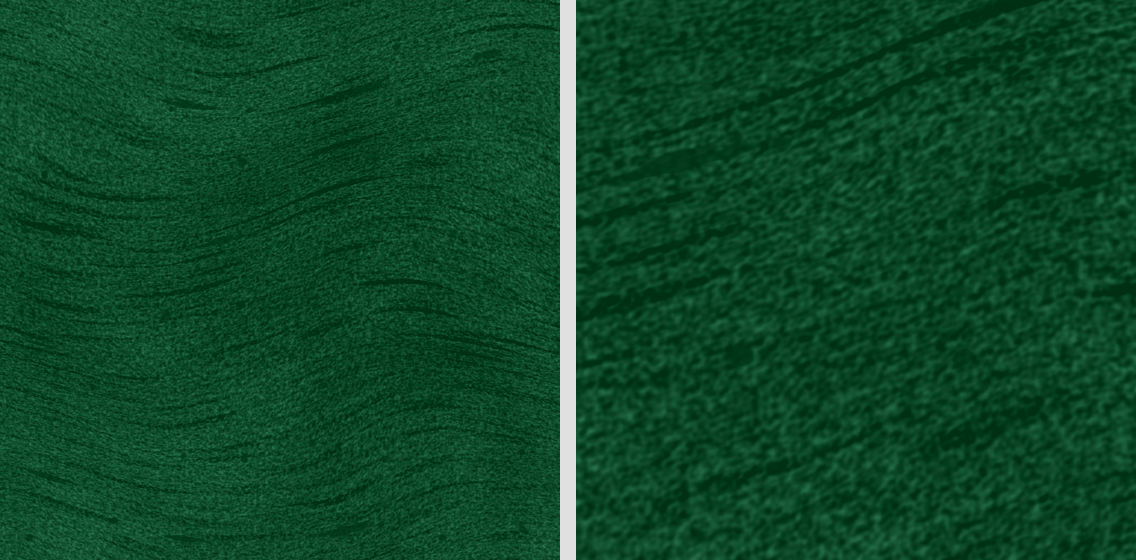
Left, the full canvas; right, a detail of the centre.
Give the GLSL for this texture, as a WebGL 2 fragment shader.

```glsl
#version 300 es
precision highp float;
// Seamless dark green plaster with wavy brushed grooves, fine grain and small pits.

uniform vec2 u_resolution;
out vec4 fragColor;

const float TAU = 6.2831853;

// Two random values in 0..1 per lattice cell
vec2 hash2(vec2 cell, vec2 salt) {
    uvec2 h = uvec2(cell) + uvec2(salt) * 57u;
    h = h * 1664525u + 1013904223u;
    h.x += h.y * 1664525u;
    h.y += h.x * 1664525u;
    h ^= h >> 16u;
    h.x += h.y * 1664525u;
    h.y += h.x * 1664525u;
    h ^= h >> 16u;
    return vec2(h & 65535u) / 65535.0;
}

float cornerSlope(vec2 corner, vec2 offset, vec2 period) {
    float angle = TAU * hash2(mod(corner, period), period).x;
    return dot(vec2(cos(angle), sin(angle)), offset);
}

// Gradient noise that wraps after one canvas; period is the cell count
float noise(vec2 p, vec2 period) {
    vec2 g = p * period, i = floor(g), f = g - i;
    vec2 s = f * f * f * (f * (f * 6.0 - 15.0) + 10.0);
    vec2 e = vec2(1.0, 0.0);
    float low = mix(cornerSlope(i, f, period), cornerSlope(i + e, f - e, period), s.x);
    float high = mix(cornerSlope(i + e.yx, f - e.yx, period),
                     cornerSlope(i + 1.0, f - 1.0, period), s.x);
    return mix(low, high, s.y);
}

// Scattered ragged ellipses, at most one per cell
float blots(vec2 p, vec2 cells, vec2 size, float density, float ragged) {
    vec2 g = p * cells, cell = mod(floor(g), cells);
    vec2 centre = mix(vec2(0.3), vec2(0.7), hash2(cell, cells));
    vec2 traits = hash2(cell, cells + 31.0);
    float d = length((fract(g) - centre) / cells / size) / mix(0.5, 1.0, traits.y);
    return step(traits.x, density) * (1.0 - smoothstep(0.65, 1.1, d + ragged));
}

// Straightens the wavy brush direction into horizontal lines
vec2 brushSpace(vec2 p) {
    float crest = 0.82 + 0.12 * cos(TAU * p.y);
    float wave = 0.062 * cos(TAU * (p.x - crest));
    float wobble = 0.022 * noise(p, vec2(3.0, 4.0)) + 0.006 * noise(p, vec2(9.0, 11.0));
    return vec2(p.x, p.y - wave + wobble);
}

void main() {
    vec2 p = gl_FragCoord.xy / u_resolution;
    vec2 q = brushSpace(p);

    // Broad worn and shaded areas
    float tone = 0.41 + 0.10 * cos(TAU * p.y) + 0.08 * cos(TAU * (p.x - 0.15));
    float patches = noise(q, vec2(4.0, 5.0)) + 0.6 * noise(q, vec2(9.0, 14.0));
    tone += 0.24 * patches + 0.16 * noise(p, vec2(26.0, 31.0));

    // Fine grain, with brighter crumbs on worn areas
    float grain = 0.75 * noise(q, vec2(190.0, 270.0)) + 0.65 * noise(q, vec2(95.0, 170.0))
                + 0.45 * noise(p, vec2(253.0, 241.0));
    tone += grain + 0.4 * max(grain, 0.0) * (0.6 + patches);

    // Brushed streaks and deeper grooves that fade in and out
    float streak = noise(q, vec2(7.0, 130.0));
    float strength = smoothstep(-0.3, 0.3, noise(q, vec2(3.0, 8.0)));
    float deep = smoothstep(0.2, 0.42, noise(q, vec2(4.0, 68.0)));
    float thin = smoothstep(0.18, 0.42, noise(q, vec2(6.0, 103.0)));
    tone += 0.3 * streak;
    tone -= mix(0.15, 0.65, strength) * deep + mix(0.4, 0.15, strength) * thin;

    // Round pits and a few torn gashes along the brush direction
    float rough = noise(p, vec2(90.0, 80.0));
    float pits = blots(p, vec2(8.0), vec2(0.009, 0.008), 0.6, 0.8 * rough);
    float gashes = blots(q, vec2(4.0), vec2(0.055, 0.011), 0.3, 1.1 * streak + 0.6 * rough);
    tone = mix(tone, -0.12 + 0.2 * grain, 0.85 * max(pits, gashes));

    vec3 colour = mix(vec3(0.01, 0.23, 0.11), vec3(0.11, 0.38, 0.24), clamp(tone, -0.28, 1.4));
    fragColor = vec4(max(colour, 0.0), 1.0);
}
```
